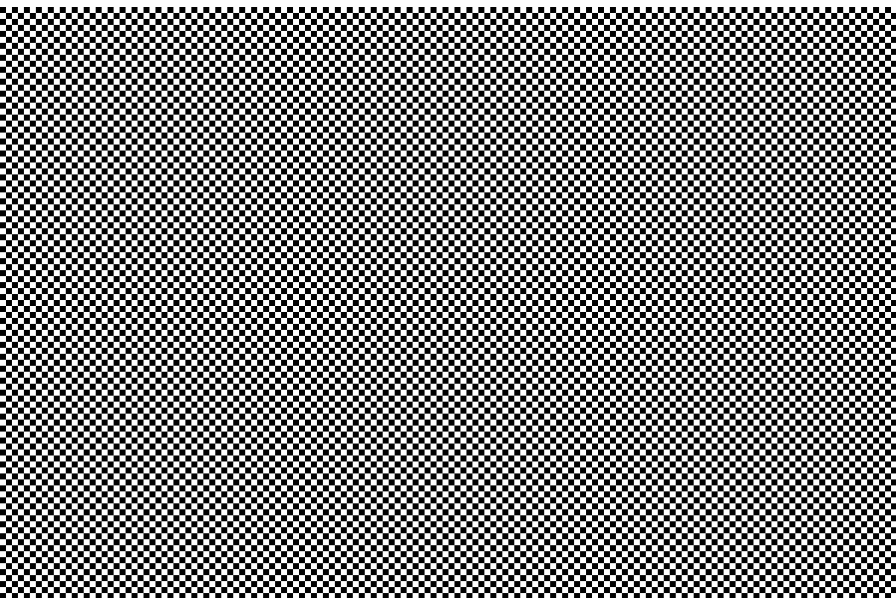
Reproduce this pattern procedurally as a WebGL 2 fragment shader.

```glsl
#version 300 es
precision highp float;
// Fine black and white checkerboard below a thin white strip along the top edge.

uniform vec2 u_resolution;
out vec4 fragColor;

const float CELL = 0.01;            // square side, in canvas heights
const float STRIP_HEIGHT = 0.0117;  // plain strip, in canvas heights
const vec3 INK = vec3(0.005);
const vec3 PAPER = vec3(0.995);

// Integral of a square wave that is +1 on [0,1) and -1 on [1,2).
vec2 triangleWave(vec2 x) {
    return 1.0 - abs(mod(x, 2.0) - 1.0);
}

// Square wave averaged over a footprint of the given width.
vec2 smoothSquareWave(vec2 x, float width) {
    return (triangleWave(x + 0.5 * width) - triangleWave(x - 0.5 * width)) / width;
}

// Ink coverage of a checkerboard with unit cells, from 0 to 1.
float checkerInk(vec2 cellPos, float width) {
    vec2 wave = smoothSquareWave(cellPos, width);
    return 0.5 + 0.5 * wave.x * wave.y;
}

void main() {
    // Cell units: x from the left edge, y downwards from the strip.
    vec2 pos = gl_FragCoord.xy / u_resolution.y;
    vec2 cellPos = vec2(pos.x, 1.0 - STRIP_HEIGHT - pos.y) / CELL;
    float pixelWidth = 1.0 / (u_resolution.y * CELL);

    // Checks, hidden inside the top strip.
    float belowStrip = clamp(cellPos.y / pixelWidth + 0.5, 0.0, 1.0);
    float ink = checkerInk(cellPos, pixelWidth) * belowStrip;

    fragColor = vec4(mix(PAPER, INK, ink), 1.0);
}
```
